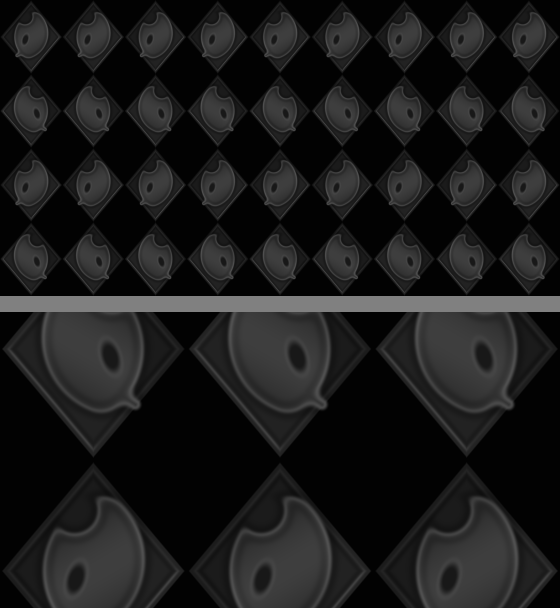
Top, the full canvas; bottom, a detail of the centre.
Write a WebGL 2 fragment shader that draws this pattern.

```glsl
#version 300 es
precision highp float;
// Checkered rows of dark bevelled diamonds, each embossed with a curled leaf and a sunken oval.
// The leaf is two overlapping discs with a round bite and a small lip, built from distances;
// alternate rows are mirrored, and whole repeat counts make the sheet tile.
#define COLUMNS 9.0
#define ROWS 4.0
#define CELL_ASPECT 0.843
#define DIAMOND_SCALE 0.975
#define RIM_INSET 0.022
#define RIM_WIDTH 0.007
#define LINE_WIDTH 0.010
#define SHEEN_WIDTH 0.21

uniform vec2 u_resolution;
out vec4 outColor;

const float BLACK = 0.008;
const float DIAMOND_GREY = 0.105;
const float LEAF_DARK = 0.145;
const float LEAF_LIGHT = 0.245;

float smoothMin(float a, float b, float k) {
  float h = max(k - abs(a - b), 0.0) / k;
  return min(a, b) - 0.25 * k * h * h;
}

float smoothMax(float a, float b, float k) {
  return -smoothMin(-a, -b, k);
}

float segmentDistance(vec2 p, vec2 a, vec2 b) {
  vec2 pa = p - a, ba = b - a;
  return length(pa - ba * clamp(dot(pa, ba) / dot(ba, ba), 0.0, 1.0));
}

float diamondDistance(vec2 p) {
  vec2 halfSize = 0.5 * DIAMOND_SCALE * vec2(CELL_ASPECT, 1.0);
  return (dot(abs(p), 1.0 / halfSize) - 1.0) / length(1.0 / halfSize);
}

float leafDistance(vec2 p) {
  float rightArc = length(p - vec2(-0.12, 0.05)) - 0.352;
  float leftArc = length(p - vec2(0.12, 0.0)) - 0.347;
  float body = smoothMax(rightArc, leftArc, 0.05);
  float bite = length(p - vec2(-0.085, 0.275)) - 0.105;
  body = smoothMax(body, -bite, 0.035);
  float lip = segmentDistance(p, vec2(-0.10, -0.19), vec2(-0.19, -0.25)) - 0.022;
  return smoothMin(body, lip, 0.05);
}

// Radius in units of the oval's edge: 0 at its centre, 1 on its rim
float ovalRadius(vec2 p) {
  p -= vec2(-0.078, -0.035);
  p.x -= 0.22 * p.y;
  return length(p / vec2(0.045, 0.078));
}

float ridge(float d, float width) {
  return exp(-d * d / (width * width));
}

void main() {
  vec2 grid = gl_FragCoord.xy / u_resolution * vec2(COLUMNS, ROWS);
  vec2 p = (fract(grid) - 0.5) * vec2(CELL_ASPECT, 1.0);
  if (mod(floor(grid.y), 2.0) < 0.5) p.x = -p.x;
  float aa = max(ROWS / u_resolution.y, 0.002);

  // Diamond plate with a bevel that catches most light at the lower right
  float plate = diamondDistance(p);
  float lowerRight = smoothstep(-0.03, 0.03, p.x) * smoothstep(0.03, -0.03, p.y);
  float plateGrey = DIAMOND_GREY + 0.03 * smoothstep(0.3, -0.3, p.y - p.x);
  plateGrey += ridge(plate + RIM_INSET, RIM_WIDTH) * mix(0.035, 0.12, lowerRight);
  plateGrey -= 0.03 * ridge(plate + RIM_INSET + 0.018, 0.012);
  float grey = mix(BLACK, plateGrey, smoothstep(aa, -aa, plate));

  // Leaf with a diagonal sheen, a soft shadow and a pale contour
  float leaf = leafDistance(p);
  float sheen = ridge(dot(p, vec2(-0.5, 0.86)) + 0.01, SHEEN_WIDTH);
  float leafGrey = mix(LEAF_DARK, LEAF_LIGHT, sheen);
  leafGrey -= 0.035 * ridge(leaf + 0.035, 0.018);
  grey *= 1.0 - 0.25 * ridge(leaf - 0.015, 0.02);
  grey = mix(grey, leafGrey, smoothstep(0.012, -0.012, leaf));
  grey += 0.085 * ridge(leaf + 0.006, LINE_WIDTH);

  // Sunken oval with a faint rim
  float oval = ovalRadius(p);
  grey = mix(grey, 0.095, smoothstep(1.05, 0.55, oval));
  grey += 0.025 * ridge(oval - 1.12, 0.16);

  outColor = vec4(vec3(grey), 1.0);
}
```
